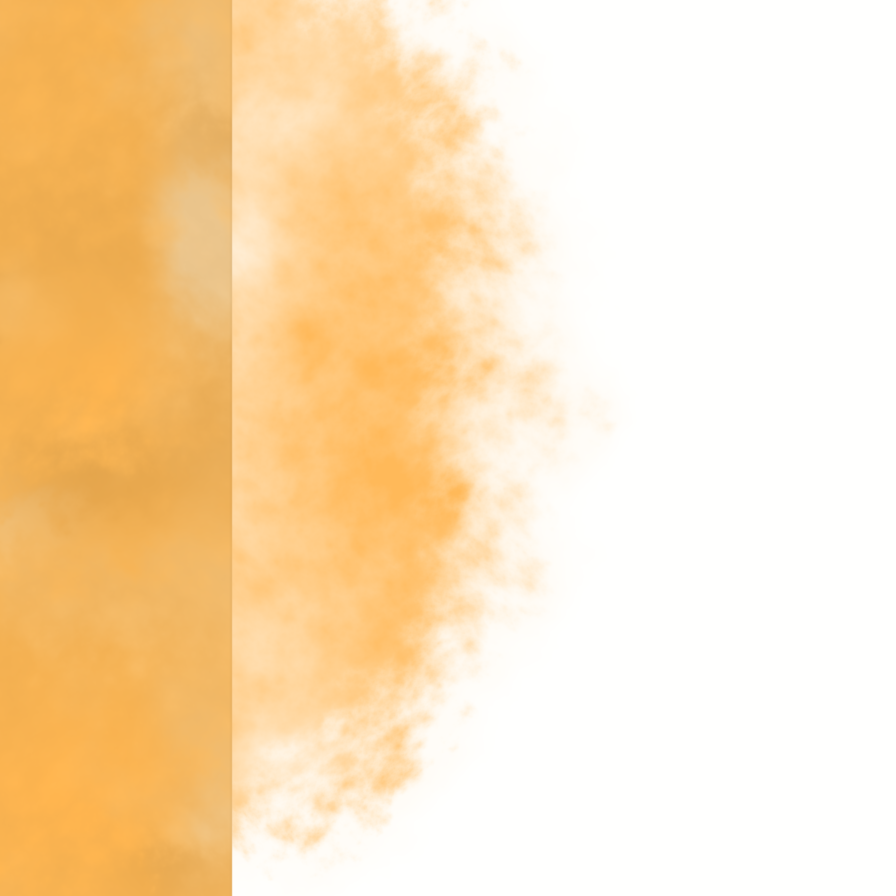
Reproduce this background procedurally as a Shadertoy shader.

```glsl
// Soft orange powder cloud on white, with a muted translucent panel at the left.

const vec3 PAPER = vec3(1.0, 1.0, 0.995);
const vec3 POWDER = vec3(1.0, 0.725, 0.35);
const vec3 PANEL = vec3(0.965, 0.70, 0.325);
const vec3 HAZE = vec3(0.925, 0.775, 0.55);
const vec3 UMBER = vec3(0.82, 0.59, 0.27);
const vec3 AMBER = vec3(1.0, 0.71, 0.31);
const float PANEL_EDGE = 0.259;

vec2 hash2(vec2 cell) {
    vec3 h = fract(cell.xyx * vec3(0.1031, 0.1030, 0.0973));
    h += dot(h, h.yzx + 33.33);
    return fract((h.xx + h.yz) * h.zy);
}

// Smooth cellular noise, centred near zero.
float puffs(vec2 p) {
    vec2 cell = floor(p);
    vec2 local = fract(p);
    float total = 0.0;
    for (int y = -1; y <= 1; y++) {
        for (int x = -1; x <= 1; x++) {
            vec2 offset = vec2(x, y);
            vec2 away = offset + hash2(cell + offset) - local;
            total += exp(-5.0 * dot(away, away));
        }
    }
    return total - 0.628;
}

// Octaves of rotated puffs.
float billow(vec2 p) {
    float total = 0.0;
    float gain = 0.5;
    for (int i = 0; i < 5; i++) {
        total += gain * puffs(p);
        p = mat2(0.8, 0.6, -0.6, 0.8) * p * 2.03 + 7.1;
        gain *= 0.52;
    }
    return total;
}

// Layered sines bend the noise gently.
vec2 bend(vec2 p) {
    return p + 0.008 * sin(p.yx * 17.0 + vec2(0.4, 2.1))
             + 0.002 * sin(p.yx * 43.0 + vec2(3.0, 1.2));
}

float blob(vec2 p, vec2 centre, vec2 size) {
    vec2 q = (p - centre) / size;
    return exp(-dot(q, q));
}

float cloudDensity(vec2 p, float coarse, float fine) {
    // Ragged ellipse, softest along the middle of its right side
    float depth = 1.0 - length((p - vec2(0.20, 0.58)) / vec2(0.43, 0.55));
    float middle = blob(p, vec2(0.60, 0.56), vec2(0.30, 0.30));
    float ragged = depth + 0.12 * coarse + 0.12 * fine;
    float cover = smoothstep(-0.03, mix(0.17, 0.44, middle), ragged);

    // Dense core and alternating lobes
    float body = 0.63 + 0.31 * blob(p, vec2(0.43, 0.53), vec2(0.10, 0.30));
    body += 0.17 * cos(44.9 * (p.y - 0.73)) * blob(p, vec2(0.53, 0.56), vec2(0.06, 0.21));

    // Thin patches
    body -= 0.22 * blob(p, vec2(0.32, 0.86), vec2(0.08, 0.05));
    body -= 0.36 * blob(p, vec2(0.265, 0.73), vec2(0.045, 0.065));
    body -= 0.28 * blob(p, vec2(0.32, 0.155), vec2(0.08, 0.045));
    body -= 0.16 * blob(p, vec2(0.28, 0.29), vec2(0.06, 0.04));
    body -= 0.12 * blob(p, vec2(0.42, 0.98), vec2(0.10, 0.06));
    body += 0.16 * coarse + 0.14 * fine;

    // Faint dust beyond the edge
    float dust = 0.05 * smoothstep(-0.16, 0.05, depth + 0.12 * coarse);
    return clamp(cover * body + dust * (1.0 - cover), 0.0, 1.0);
}

vec3 panelColor(vec2 p, float coarse, float fine) {
    vec2 q = p + 0.04 * vec2(coarse, fine);
    float haze = 0.85 * blob(q, vec2(0.24, 0.72), vec2(0.055, 0.10))
               + 0.45 * blob(q, vec2(0.21, 0.94), vec2(0.06, 0.09))
               + 0.40 * blob(q, vec2(0.03, 0.42), vec2(0.06, 0.035))
               + 0.32 * blob(q, vec2(0.10, 0.33), vec2(0.16, 0.06))
               + 0.45 * blob(q, vec2(0.25, 0.10), vec2(0.05, 0.06))
               + 0.25 * smoothstep(0.12, PANEL_EDGE, p.x);
    float shade = 0.42 * blob(q, vec2(0.10, 0.46), vec2(0.09, 0.045))
                + 0.50 * blob(q, vec2(0.0, 0.655), vec2(0.035, 0.03))
                + 0.20 * blob(q, vec2(0.08, 0.72), vec2(0.14, 0.09))
                + 0.30 * blob(q, vec2(0.24, 0.84), vec2(0.06, 0.04))
                + 0.25 * blob(q, vec2(0.23, 0.52), vec2(0.06, 0.09))
                + 0.30 * blob(q, vec2(0.19, 0.02), vec2(0.06, 0.03));
    float glow = blob(q, vec2(0.07, 0.11), vec2(0.12, 0.09))
               + 0.8 * blob(q, vec2(0.12, 0.58), vec2(0.09, 0.05));
    vec3 color = mix(PANEL, AMBER, clamp(glow, 0.0, 1.0));
    color = mix(color, HAZE, clamp(haze + 0.18 * coarse, 0.0, 1.0));
    color = mix(color, UMBER, clamp(shade - 0.12 * coarse, 0.0, 1.0));
    return color * (1.0 + 0.02 * fine);
}

void mainImage(out vec4 fragColor, in vec2 fragCoord) {
    vec2 p = fragCoord / iResolution.xy;
    float pixel = 1.0 / iResolution.x;
    vec2 wisp = bend(p);
    float coarse = billow(wisp * 9.0);
    float fine = billow(wisp * 27.0 + 11.0);

    vec3 color = mix(PAPER, POWDER, cloudDensity(p, coarse, fine));

    // Panel with a thin darker rim
    vec3 panel = panelColor(p, coarse, fine);
    panel *= 1.0 - 0.04 * smoothstep(PANEL_EDGE - 0.004, PANEL_EDGE, p.x);
    float inside = 1.0 - smoothstep(-pixel, pixel, p.x - PANEL_EDGE);
    fragColor = vec4(mix(color, panel, inside), 1.0);
}
```
